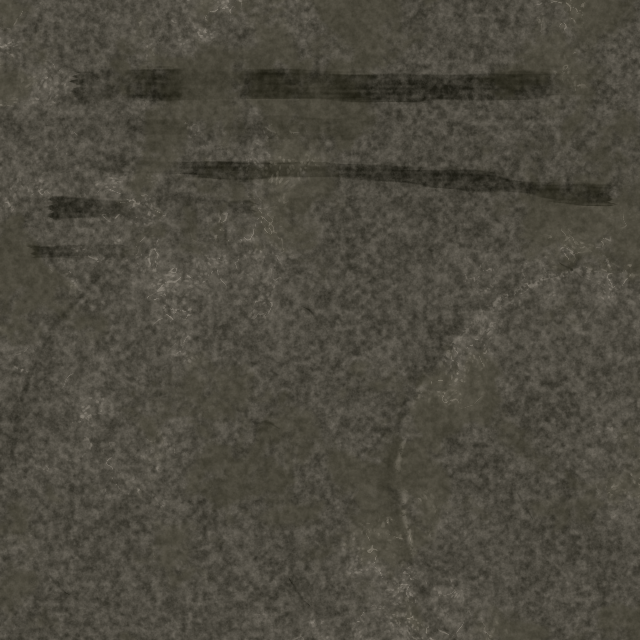
A WebGL 2 fragment shader for this texture:

```glsl
#version 300 es
precision highp float;
// Worn olive-grey stone: layered noise gives mottling and fine grain, cellular
// noise gives pale crumbs, and ridged noise gives broken veins. Chipped arcs,
// dry-brushed dark bands and short gouges are laid over it by distance.
uniform vec2 u_resolution;
out vec4 fragColor;

#define DARK_STONE vec3(0.23, 0.22, 0.187)
#define PALE_STONE vec3(0.42, 0.40, 0.36)
#define BASE_TONE 0.405
#define MOTTLE 0.36
#define GRAIN 1.25
#define GRAIN_SCALE 125.0
#define CRUMB_SCALE 130.0
#define VEIN_SCALE 15.0
#define BAND_COUNT 5
#define BAND_DARKNESS 0.75
#define GOUGE_COUNT 6

float hash(vec2 p) {
  vec3 q = fract(p.xyx * vec3(0.1031, 0.1030, 0.0973));
  q += dot(q, q.yzx + 33.33);
  return fract((q.x + q.y) * q.z);
}

vec2 hash2(vec2 p) {
  return vec2(hash(p), hash(p + 71.7));
}

float valueNoise(vec2 p) {
  vec2 cell = floor(p), f = fract(p);
  f = f * f * (3.0 - 2.0 * f);
  float low = mix(hash(cell), hash(cell + vec2(1, 0)), f.x);
  float high = mix(hash(cell + vec2(0, 1)), hash(cell + vec2(1, 1)), f.x);
  return mix(low, high, f.y);
}

// Octaves are rotated so that the lattice does not show.
float layeredNoise(vec2 p, int octaves) {
  float sum = 0.0, weight = 0.5, total = 0.0;
  for (int i = 0; i < octaves; i++) {
    sum += weight * valueNoise(p);
    total += weight;
    weight *= 0.65;
    p = mat2(1.6, 1.2, -1.2, 1.6) * p + 17.3;
  }
  return sum / total;
}

float cellDistance(vec2 p) {
  vec2 cell = floor(p);
  float nearest = 2.0;
  for (int y = -1; y <= 1; y++)
    for (int x = -1; x <= 1; x++) {
      vec2 c = cell + vec2(x, y);
      nearest = min(nearest, length(c + hash2(c) - p));
    }
  return nearest;
}

// Darkness of horizontal bands with ragged edges, gaps and fine bristle lines.
float brushedBands(vec2 uv) {
  float ink = 0.0;
  for (int i = 0; i < BAND_COUNT; i++) {
    float row = float(i);
    float start = 0.035 + 0.10 * hash(vec2(row, 4.0));
    float end = start + 0.83 - 0.17 * row + (i == 2 ? 0.36 : 0.0);
    float slope = i == 2 ? 0.045 * smoothstep(0.5, 1.0, uv.x) : 0.0;
    float y = uv.y - 0.865 + 0.064 * row + slope;
    y += 0.009 * (valueNoise(vec2(uv.x * 9.0, row * 7.0)) - 0.5);
    float halfHeight = mix(0.009, 0.019, valueNoise(vec2(uv.x * 11.0, row * 5.0 + 2.0)));
    halfHeight += i == 0 ? 0.009 : 0.0;
    float bristle = valueNoise(vec2(uv.x * 16.0, uv.y * 260.0));
    float ragged = abs(y) + 0.007 * (bristle - 0.5);
    float body = 1.0 - smoothstep(halfHeight - 0.003, halfHeight + 0.002, ragged);
    float x = uv.x + 0.02 * (bristle - 0.5);
    body *= smoothstep(start, start + 0.006, x) * (1.0 - smoothstep(end - 0.006, end, x));
    float press = smoothstep(0.25, 0.75, valueNoise(vec2(uv.x * 12.0, row * 9.0 + 1.0)));
    float strength = i == 1 ? 0.3 : 1.0;
    ink = max(ink, body * strength * (0.2 + 0.8 * press) * (0.5 + 0.5 * bristle));
  }
  return ink;
}

float gouges(vec2 uv) {
  float cut = 0.0;
  for (int i = 0; i < GOUGE_COUNT; i++) {
    float id = float(i);
    vec2 d = uv - vec2(0.1, 0.08) - vec2(0.8, 0.5) * hash2(vec2(id, 31.0));
    float angle = -1.0 + 0.6 * hash(vec2(id, 12.0));
    vec2 along = vec2(cos(angle), sin(angle));
    float t = clamp(dot(d, along), -0.025, 0.025);
    float width = 0.0065 * (1.0 - abs(t) / 0.03);
    cut = max(cut, 1.0 - smoothstep(0.0, width, length(d - t * along)));
  }
  return cut;
}

void main() {
  vec2 uv = gl_FragCoord.xy / u_resolution;
  vec2 warp = vec2(layeredNoise(uv * 9.0, 4), layeredNoise(uv * 9.0 + 40.0, 4)) - 0.5;
  vec2 p = uv + 0.05 * warp;

  // Chipped slab edge at the right and a thin worn arc at the left.
  float slab = length(uv + 0.035 * warp - vec2(0.95, 0.25)) - 0.33;
  float inside = 1.0 - smoothstep(-0.008, 0.003, slab);
  float rimBand = inside * smoothstep(-0.13, -0.01, slab);
  float worn = length(uv + 0.02 * warp - vec2(0.42, 0.27)) - 0.40;
  float wornSpan = smoothstep(0.25, 0.30, uv.y) * (1.0 - smoothstep(0.54, 0.60, uv.y));
  wornSpan *= 1.0 - smoothstep(0.18, 0.22, uv.x);

  // Mottling, smooth olive hollows and sharp grain.
  float patches = layeredNoise(p * 7.0 + 3.0, 5) + 0.06 * rimBand;
  float hollow = 1.0 - smoothstep(0.34, 0.48, layeredNoise(p * 8.0 + 60.0, 5));
  float fine = layeredNoise(uv * GRAIN_SCALE, 3) - 0.5;
  float tone = BASE_TONE + MOTTLE * (patches - 0.5);
  tone += 0.34 * (layeredNoise(p * 38.0, 3) - 0.5) * (1.0 - 0.5 * hollow);
  tone += GRAIN * fine * (1.0 - 0.5 * hollow) - 0.08 * hollow;

  // Pale crust, crumbs and broken veins gather in the same patches.
  float crust = smoothstep(0.52, 0.68, patches);
  float crumb = 1.0 - smoothstep(0.15, 0.40, cellDistance(p * CRUMB_SCALE));
  float clump = smoothstep(0.45, 0.68, layeredNoise(p * 34.0 + 9.0, 3));
  float ridge = abs(layeredNoise(p * VEIN_SCALE + 20.0, 4) - 0.5);
  float vein = (1.0 - smoothstep(0.003, 0.018, ridge)) * smoothstep(-0.06, 0.10, fine);
  tone += crust * (0.04 + clump * (0.16 + 0.42 * crumb) + 0.62 * vein);

  // Relief: lit rim, shaded outside and dark worn line.
  float broken = smoothstep(0.30, 0.60, valueNoise(uv * 24.0));
  float rim = 1.0 - smoothstep(0.001, 0.006, abs(slab + 0.006));
  tone += 0.42 * broken * rim * smoothstep(-0.15, 0.05, fine);
  tone -= 0.17 * smoothstep(-0.002, 0.003, slab) * (1.0 - smoothstep(0.003, 0.04, slab));
  tone -= 0.24 * wornSpan * (1.0 - smoothstep(0.001, 0.007, abs(worn)));
  tone -= 0.30 * gouges(p) * (0.5 + broken * 0.5);
  tone -= BAND_DARKNESS * brushedBands(uv);

  vec3 color = mix(DARK_STONE, PALE_STONE, clamp(tone, -0.6, 1.45));
  color.b -= 0.010 * hollow;
  fragColor = vec4(color, 1.0);
}
```
